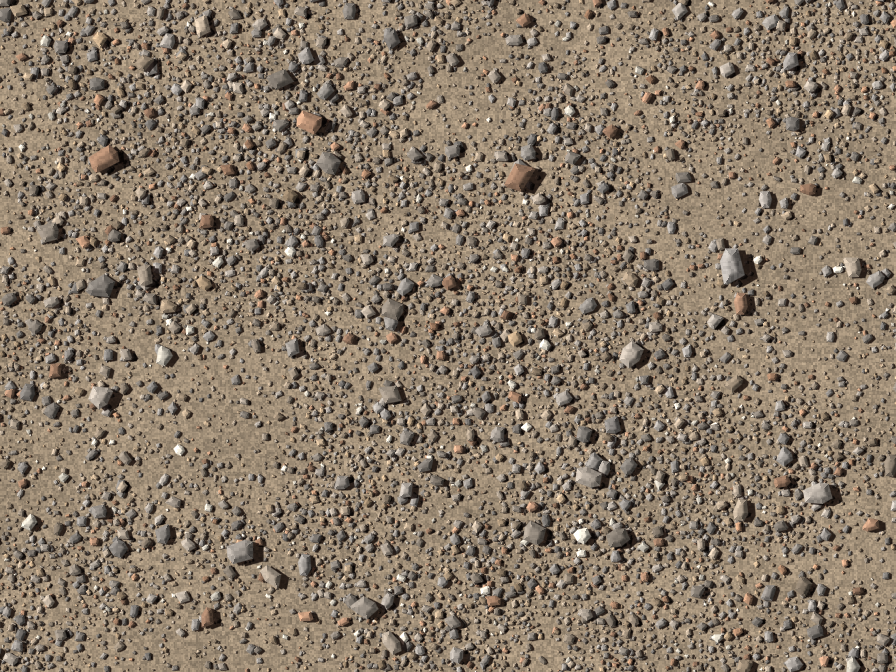
This texture is drawn by a Shadertoy shader. Its source:

```glsl
// Dry gravel on sandy ground under a low sun from the left.
// Grainy sand is covered by jittered grids of faceted stones, from grit
// to pebbles; every stone throws a short hard shadow to the right.

const vec2 SUN = vec2(-0.96, 0.28);

vec3 hash3(vec2 p) {
    vec3 q = fract(p.xyx * vec3(0.1031, 0.1030, 0.0973));
    q += dot(q, q.yxz + 33.33);
    return fract((q.xxy + q.yzz) * q.zyx);
}

// Layered sines: near 0 on bare sand, near 1 where stones gather
float stoniness(vec2 p) {
    vec2 w = p + 0.10 * sin(p.yx * 8.0 + vec2(1.0, 4.0));
    float s = sin(w.x * 5.0 + w.y * 4.0 + 2.4)
            + 0.8 * sin(w.x * 10.0 - w.y * 12.0 + 0.7)
            + 0.6 * sin(w.x * 27.0 + w.y * 19.0)
            + 0.4 * sin(w.x * 31.0 - w.y * 43.0);
    return smoothstep(-1.5, 0.9, s);
}

// Irregular polygon: x = distance, y = how much the nearest side faces the sun
vec2 stoneShape(vec2 q, float radius, vec3 rnd) {
    vec2 result = vec2(-9.0, 0.0);
    for (int i = 0; i < 6; i++) {
        float k = float(i);
        float angle = (k + 0.7 * fract(rnd.x * 7.0 + k * 0.37)) * 1.0472 + rnd.z * 6.2832;
        vec2 normal = vec2(cos(angle), sin(angle));
        float reach = 0.72 + 0.33 * fract(rnd.y * 13.0 + k * 0.618);
        reach *= 1.0 - 0.28 * abs(cos(angle - rnd.x * 6.2832));
        float d = dot(q, normal) - radius * reach;
        if (d > result.x) result = vec2(d, dot(normal, SUN));
    }
    return result;
}

// Tan to grey rock, with a few rusty and pale pieces
vec3 stoneColor(vec3 rnd) {
    vec3 rock = mix(vec3(0.71, 0.61, 0.49), vec3(0.60, 0.58, 0.56), rnd.x);
    rock = mix(rock, vec3(0.72, 0.54, 0.42), 0.8 * step(0.90, rnd.y));
    rock = mix(rock, vec3(0.88, 0.85, 0.79), step(0.965, rnd.z));
    return rock * mix(0.74, 1.17, fract(rnd.z * 9.0 + rnd.y));
}

// One size class of stones, painted over the ground with its shadows
vec3 scatterStones(vec3 ground, vec2 p, float size, float amount, float seed) {
    float edge = 0.8 / iResolution.y;
    vec2 home = floor(p / size);
    float shadow = 0.0, nearest = 1.0;
    vec3 surface = ground;
    for (int j = -1; j <= 1; j++)
    for (int i = -1; i <= 1; i++) {
        vec2 cell = home + vec2(i, j);
        vec3 place = hash3(cell + seed);
        vec3 rnd = hash3(cell + seed + 71.7);
        vec2 center = (cell + 0.15 + 0.7 * place.xy) * size;
        if (place.z > amount * mix(0.3, 1.0, stoniness(center))) continue;
        float radius = size * mix(0.24, 0.5, rnd.x * rnd.x);
        vec2 q = p - center;
        if (length(q) > radius * 2.4 + edge) continue;

        // Sweep the outline away from the sun
        float tall = radius * mix(0.45, 0.85, rnd.y);
        float shade = min(stoneShape(q + SUN * tall, radius * 0.9, rnd).x,
                          stoneShape(q + SUN * tall * 0.5, radius, rnd).x);
        shadow = max(shadow, 1.0 - smoothstep(-edge, edge, shade));

        // Flat top with bevelled sides
        vec2 shape = stoneShape(q, radius, rnd);
        if (shape.x < nearest) {
            nearest = shape.x;
            float bevel = smoothstep(-0.50, -0.22, shape.x / radius);
            float light = mix(1.0 + 0.15 * dot(q, SUN) / radius, 0.86 + 0.42 * shape.y, bevel);
            float speckle = hash3(floor(p / 0.004) + seed).x - 0.5;
            surface = stoneColor(rnd) * (light + 0.14 * speckle);
        }
    }
    ground *= mix(vec3(1.0), vec3(0.25, 0.21, 0.20), shadow);
    return mix(ground, surface, 1.0 - smoothstep(-edge, edge, nearest));
}

// Sand with soft undulation and two sizes of grain
vec3 sand(vec2 p) {
    float grain = hash3(floor(p / 0.0028)).x + hash3(floor(p / 0.0055) + 19.0).y - 1.0;
    float swell = sin(p.x * 13.0 + 2.0 * sin(p.y * 9.0)) * sin(p.y * 17.0 + p.x * 6.0);
    return vec3(0.63, 0.56, 0.47) * (1.0 + 0.20 * grain + 0.04 * swell);
}

void mainImage(out vec4 fragColor, in vec2 fragCoord) {
    vec2 p = fragCoord / iResolution.y;
    vec3 color = sand(p);
    color = scatterStones(color, p, 0.0085, 0.70, 11.0);
    color = scatterStones(color, p, 0.0135, 0.80, 137.0);
    color = scatterStones(color, p, 0.0210, 0.62, 293.0);
    color = scatterStones(color, p, 0.0330, 0.34, 431.0);
    color = scatterStones(color, p, 0.0560, 0.13, 577.0);
    fragColor = vec4(clamp(color, 0.0, 1.0), 1.0);
}
```
